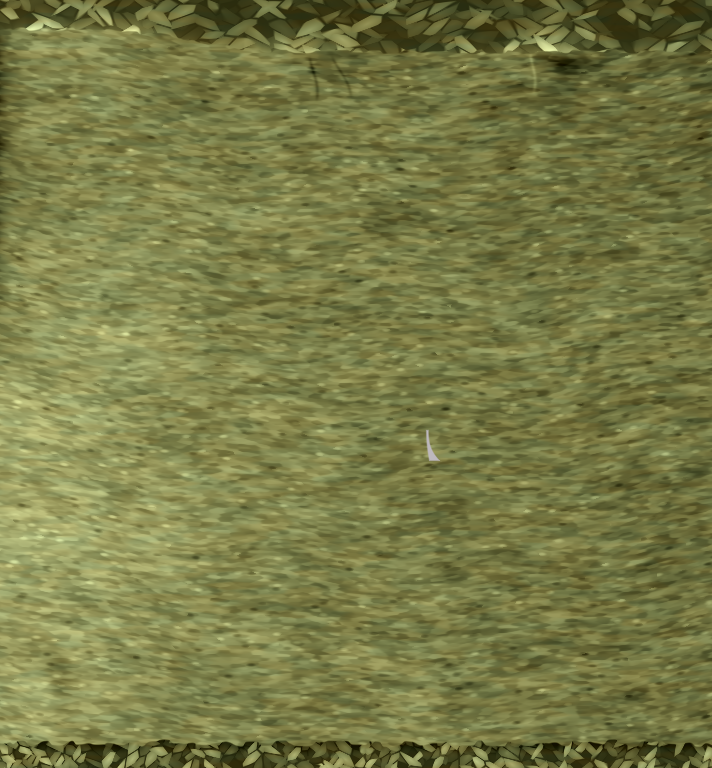
A Shadertoy shader for this texture:

```glsl
// A pressed fibre board lit from the left, between rough bands of loose chips.
// Stretched cellular noise makes the fibres and flecks; rotated cells make the
// chips. One brightness value is mapped to an olive colour ramp at the end.

const vec3  DARK_OLIVE   = vec3(0.20, 0.20, 0.07);
const vec3  MID_OLIVE    = vec3(0.47, 0.48, 0.27);
const vec3  PALE_OLIVE   = vec3(0.65, 0.67, 0.43);
const vec3  SHAVING_GREY = vec3(0.74, 0.72, 0.74);
const vec2  FINE_FIBRE   = vec2(0.013, 0.0036);
const vec2  LONG_FIBRE   = vec2(0.034, 0.0075);
const vec2  BLOTCH       = vec2(0.15, 0.05);
const vec2  FLECK        = vec2(0.019, 0.008);
const vec2  TOP_CHIP     = vec2(0.036, 0.013);
const vec2  LOW_CHIP     = vec2(0.022, 0.010);
const float BASE_LIGHT   = 0.485;
const float FIBRE_SAG    = 0.16;
const float LOW_EDGE     = 0.032;

vec2 hash2(vec2 p) {
    vec3 q = fract(p.xyx * vec3(0.1031, 0.1030, 0.0973));
    q += dot(q, q.yzx + 33.33);
    return fract((q.xx + q.yz) * q.zy);
}

// Nearest distance, border distance and a random value of the cell
vec3 cells(vec2 p) {
    vec2 base = floor(p);
    float near = 9.0, second = 9.0, id = 0.0;
    for (int j = -1; j <= 1; j++)
    for (int i = -1; i <= 1; i++) {
        vec2 cell = base + vec2(i, j);
        float d = length(cell + hash2(cell) - p);
        if (d < near) { second = near; near = d; id = hash2(cell + 71.0).x; }
        else second = min(second, d);
    }
    return vec3(near, second - near, id);
}

// Cell values blended smoothly, centred on zero
float softCells(vec2 p) {
    vec2 base = floor(p);
    float sum = 0.0, total = 0.0;
    for (int j = -1; j <= 1; j++)
    for (int i = -1; i <= 1; i++) {
        vec2 cell = base + vec2(i, j);
        vec2 d = cell + hash2(cell) - p;
        float w = exp(-6.0 * dot(d, d));
        sum += w * hash2(cell + 37.0).y;
        total += w;
    }
    return sum / total - 0.5;
}

vec2 rotate(vec2 p, float a) {
    return vec2(cos(a) * p.x + sin(a) * p.y, cos(a) * p.y - sin(a) * p.x);
}

float blob(vec2 p, vec2 centre, vec2 size) {
    vec2 d = (p - centre) / size;
    return exp(-dot(d, d));
}

// Brightness of one layer of chips lying at an angle
float chips(vec2 p, vec2 size, float angle) {
    vec3 c = cells(rotate(p, angle) / size);
    return c.z * c.z * smoothstep(0.0, 0.22, c.y) * (1.0 - 0.45 * c.x);
}

// Thin wavy upright strand
float strand(vec2 p, vec2 foot, float height, float lean) {
    float t = (p.y - foot.y) / height;
    float x = foot.x + lean * t + 0.003 * sin(5.0 * t);
    return exp(-pow((p.x - x) / 0.0025, 2.0))
         * smoothstep(0.0, 0.2, t) * (1.0 - smoothstep(0.8, 1.0, t));
}

float boardLight(vec2 p) {
    float glow = exp(-pow(p.x / 0.27, 2.0)) * (0.06 + 0.12 * blob(p.yy, vec2(0.32), vec2(0.40)));
    float right = smoothstep(0.35, 0.93, p.x);
    return BASE_LIGHT + glow - 0.035 * right
         - smoothstep(0.6, 1.0, p.y) * (0.03 + 0.05 * right);
}

float board(vec2 p) {
    vec2 q = p - vec2(0.0, FIBRE_SAG * pow(p.x - 0.5, 2.0));
    q.y += 0.003 * sin(23.0 * p.x + 9.0 * p.y);
    float fibre = softCells(q / LONG_FIBRE + 40.0);
    float v = boardLight(p) + 0.19 * softCells(q / FINE_FIBRE)
            + 0.16 * fibre + 0.07 * softCells(q / BLOTCH + 11.0);
    vec3 f = cells(q / FLECK + 90.0);
    float spot = 1.0 - smoothstep(0.08, 0.42, f.x);
    v += spot * (0.16 * smoothstep(0.84, 1.0, f.z) - 0.15 * (1.0 - smoothstep(0.0, 0.14, f.z)));
    // Frayed left side, stains and hairs
    v -= 0.35 * exp(-p.x / 0.013) * smoothstep(0.45, 0.75, p.y) * (0.6 + fibre);
    v -= 0.25 * blob(p, vec2(0.738, 0.915), vec2(0.035, 0.014));
    v -= 0.13 * blob(p, vec2(0.078, 0.115), vec2(0.013, 0.035));
    v -= 0.14 * strand(p, vec2(0.412, 0.865), 0.065, -0.006);
    v -= 0.11 * strand(p, vec2(0.458, 0.870), 0.060, -0.024);
    return v + 0.13 * strand(p, vec2(0.694, 0.875), 0.06, 0.0);
}

void mainImage(out vec4 fragColor, in vec2 fragCoord) {
    vec2 p = fragCoord / iResolution.y;
    float px = 1.0 / iResolution.y;
    float rough = softCells(p.xx * vec2(70.0, 0.0));
    float topEdge = 0.962 - 0.029 * smoothstep(0.12, 0.38, p.x) + 0.006 * rough;
    float lowEdge = LOW_EDGE + 0.010 * rough;
    float v = board(p);

    // Chips above, with pale ones gathered along the cut
    float pile = max(chips(p, TOP_CHIP, 0.45), chips(p + 3.0, TOP_CHIP, -0.55));
    float groups = blob(p.xx, vec2(0.10), vec2(0.13)) + blob(p.xx, vec2(0.37), vec2(0.06))
                 + blob(p.xx, vec2(0.71), vec2(0.06)) + 0.3;
    float rim = exp(-max(p.y - topEdge, 0.0) / 0.014) * min(groups, 1.0);
    float topTone = 0.17 + 0.40 * pile + rim * (0.18 + 0.45 * pile);
    v = mix(v, topTone, smoothstep(topEdge - px, topEdge + px, p.y));

    // Ragged fringe below, darkest just under the board
    float fringe = max(chips(p, LOW_CHIP, 0.9), chips(p + 5.0, LOW_CHIP, -0.6));
    float lowTone = 0.16 + 0.62 * fringe - 0.12 * smoothstep(-0.014, 0.0, p.y - lowEdge);
    v = mix(lowTone, v, smoothstep(lowEdge - px, lowEdge + px, p.y));

    // Olive ramp, with a slight warm drift between fibres
    vec3 col = v < MID_OLIVE.g
        ? mix(DARK_OLIVE, MID_OLIVE, max((v - DARK_OLIVE.g) / (MID_OLIVE.g - DARK_OLIVE.g), -0.5))
        : mix(MID_OLIVE, PALE_OLIVE, (v - MID_OLIVE.g) / (PALE_OLIVE.g - MID_OLIVE.g));
    col += vec3(0.05, 0.0, -0.03) * softCells(p / LONG_FIBRE + 200.0);

    // Pale curved shaving
    float t = (0.440 - p.y) / 0.040;
    float left = 0.555 + 0.004 * t * t;
    float side = min(p.x - left, left + 0.003 + 0.011 * t * t * t - p.x);
    float inside = min(side, 0.040 * min(t, 1.0 - t));
    col = mix(col, SHAVING_GREY, smoothstep(-px, px, inside));

    fragColor = vec4(clamp(col, 0.0, 1.0), 1.0);
}
```
